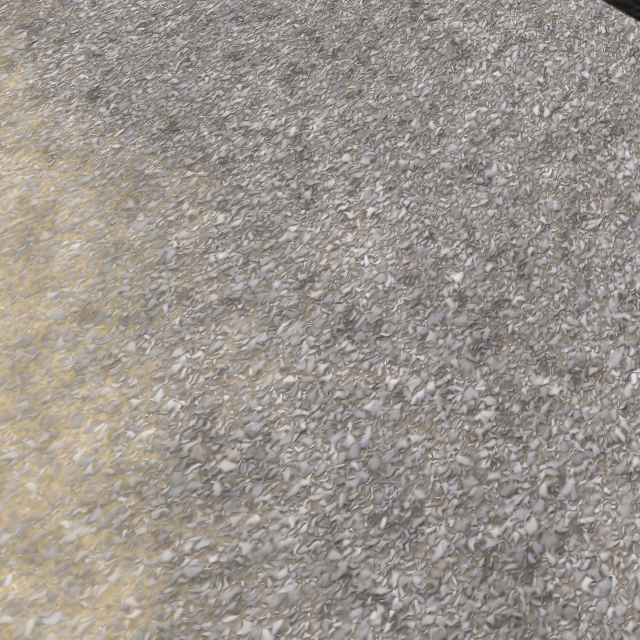
Give the GLSL for this texture, as a Shadertoy shader.

```glsl
// Grey gravel receding in perspective, thinning to pale sand at the lower left.
#define CELL_NEAR 0.0200
#define CELL_FAR 0.0088
#define VANISH_X 0.90
#define EDGE_SOFTNESS 1.0
#define SHADOW_DEPTH 0.16
#define TONE_LOW 0.575
#define TONE_RANGE 0.22
#define BED_COLOR vec3(0.56, 0.52, 0.48)
#define SAND_COLOR vec3(0.76, 0.69, 0.57)
#define TAN_COLOR vec3(0.70, 0.64, 0.57)
#define LIGHT_DIR vec2(-0.40, 0.92)

float hash(vec2 p) {
    return fract(sin(dot(p, vec2(127.1, 311.7))) * 43758.5453);
}

float noise(vec2 p) {
    vec2 cell = floor(p), f = fract(p);
    f = f * f * (3.0 - 2.0 * f);
    return mix(mix(hash(cell), hash(cell + vec2(1, 0)), f.x),
               mix(hash(cell + vec2(0, 1)), hash(cell + vec2(1, 1)), f.x), f.y);
}

float fbm(vec2 p) {
    float sum = 0.0, weight = 0.5;
    for (int i = 0; i < 4; i++) {
        sum += weight * noise(p);
        p = mat2(1.6, 1.2, -1.2, 1.6) * p + 17.3;
        weight *= 0.5;
    }
    return sum / 0.9375;
}

// Ground coordinates whose unit cell shrinks with height on the canvas.
vec2 groundPlane(vec2 uv) {
    float slope = CELL_NEAR - CELL_FAR;
    float cell = CELL_NEAR - slope * uv.y;
    return vec2((uv.x - VANISH_X) / cell, log(CELL_NEAR / cell) / slope);
}

// Stone colour: cool to warm grey, now and then tan.
vec3 stoneColor(vec2 id, float lift) {
    float tone = TONE_LOW + lift + TONE_RANGE * hash(id + 5.1);
    vec3 tint = mix(vec3(0.985, 0.985, 1.025), vec3(1.03, 0.99, 0.965), hash(id + 8.7));
    return mix(tone * tint, TAN_COLOR, 0.7 * step(0.96, hash(id + 2.9)));
}

// Lays one layer of shaded, shadow-casting stones over the ground.
vec3 layStones(vec3 ground, vec2 p, float layer, float density, float lean, float sand) {
    vec2 base = floor(p);
    for (int y = -1; y <= 1; y++)
    for (int x = -1; x <= 1; x++) {
        vec2 cell = base + vec2(x, y);
        vec2 id = cell + (layer + 1.0) * 13.7;
        vec2 jitter = vec2(hash(id), hash(id + 3.3));
        vec2 d = p - cell - 0.15 - 0.7 * jitter;

        float angle = lean + 1.8 * (hash(id + 1.7) - 0.5);
        vec2 axis = vec2(cos(angle), sin(angle));
        mat2 toStone = mat2(axis.x, -axis.y, axis.y, axis.x);
        float size = mix(0.34, 0.78, hash(id + 6.1));
        vec2 radii = size * vec2(1.0, mix(0.42, 0.85, hash(id + 4.4)));

        vec2 q = toStone * d / radii;
        q += 0.22 * sin(q.yx * 3.0 + 6.28 * jitter);
        float r = length(q);
        float present = clamp((density - hash(id + 9.2)) * 12.0, 0.0, 1.0);

        float shadow = smoothstep(1.5, 0.5, length(toStone * (d + 0.2 * LIGHT_DIR) / radii));
        ground *= 1.0 - SHADOW_DEPTH * (1.0 - 0.6 * sand) * shadow * present;

        float shade = 1.0 + 0.10 * dot(d / size, LIGHT_DIR) - 0.04 * r * r;
        float cover = smoothstep(1.0 + 0.25 * EDGE_SOFTNESS, 1.0 - 0.65 * EDGE_SOFTNESS, r);
        vec3 stone = stoneColor(id, 0.012 * layer + 0.03 * sand) * shade;
        ground = mix(ground, stone, cover * present);
    }
    return ground;
}

void mainImage(out vec4 fragColor, in vec2 fragCoord) {
    vec2 uv = fragCoord / iResolution.xy;
    vec2 ground = groundPlane(uv);

    // Sand fading in towards the lower left, broken into small patches
    float patches = 0.6 * fbm(uv * 7.0) + 0.4 * fbm(ground * 0.35) - 0.5;
    float reach = uv.x + 0.8 * max(uv.y - 0.6, 0.0) + 0.5 * patches;
    float sand = smoothstep(0.55, -0.10, reach);

    // Bed of soil and fine grit
    vec3 color = mix(BED_COLOR, SAND_COLOR, smoothstep(0.0, 0.8, sand));
    color *= 1.0 + 0.22 * (noise(ground * 3.0) - 0.5);

    // Warp that breaks up the rounded outlines
    vec2 warp = vec2(noise(ground * 1.4), noise(ground * 1.4 + 41.0)) - 0.5;
    vec2 rubble = ground + 0.45 * warp;

    // Stones, from small and crowded to large and rare, with pits between
    float lean = mix(0.45, 1.10, uv.x);
    float pits = smoothstep(0.60, 0.85, noise(rubble * 0.8 + 9.0));
    for (int i = 0; i < 4; i++) {
        float layer = float(i);
        float scale = 1.95 / (1.0 + 0.45 * layer);
        float density = mix(0.92, 0.10, layer / 3.0) * (1.0 - 0.40 * sand);
        color = layStones(color, rubble * scale + layer * 7.3, layer, density, lean, sand);
        color *= 1.0 - 0.10 * pits * (1.0 - 0.7 * sand) * step(layer, 1.5);
    }

    // Dust haze, clumps and broad tonal drift
    color = mix(color, SAND_COLOR, 0.25 * sand);
    color *= 1.0 + 0.30 * (fbm(ground * 0.3 + 5.0) - 0.5);
    color *= 1.0 + 0.14 * (fbm(uv * 5.0 + 31.0) - 0.5);

    // Dark strip across the upper right corner
    float strip = dot(uv - vec2(0.94, 1.0), vec2(0.50, 0.866));
    vec3 stripColor = vec3(0.08 + 0.10 * noise(uv * 180.0));
    color = mix(color, stripColor, smoothstep(-0.003, 0.003, strip));

    fragColor = vec4(clamp(color, 0.0, 1.0), 1.0);
}
```
